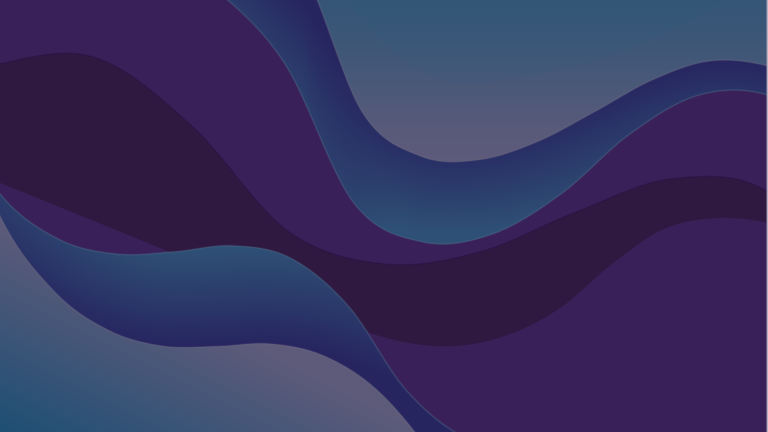
Reproduce this background procedurally as a WebGL 2 fragment shader.

```glsl
#version 300 es
precision highp float;
// Layered flowing waves in plum, indigo, steel blue and dusty mauve.
uniform vec2 u_resolution;
out vec4 fragColor;

// Signed distance (positive above) to a smooth curve through evenly spaced
// heights; the first and last heights only steer the end slopes.
float waveDistance(vec2 p, float start, float spacing, float h[11]) {
    float s = (p.x - start) / spacing;
    float inside = clamp(s, 0.0, 7.9999);
    int i = int(inside);
    float t = inside - float(i);
    float a = h[i], b = h[i + 1], c = h[i + 2], d = h[i + 3];
    float k1 = 0.5 * (c - a);
    float k2 = a - 2.5 * b + 2.0 * c - 0.5 * d;
    float k3 = 0.5 * (d - a) + 1.5 * (b - c);
    float slope = k1 + t * (2.0 * k2 + 3.0 * t * k3);
    float height = b + t * (k1 + t * (k2 + t * k3));
    height += slope * (s - inside); // straight continuation past the ends
    return (p.y - height) / length(vec2(1.0, slope / spacing));
}

float above(float d, float pixel) {
    return smoothstep(-0.6 * pixel, 0.6 * pixel, d);
}

float rim(float d, float pixel) {
    float width = max(0.0018, 0.8 * pixel);
    return exp(-d * d / (width * width));
}

void main() {
    // Height spans 0 to 1, width spans 0 to 16/9
    vec2 p = gl_FragCoord.xy / u_resolution * vec2(16.0 / 9.0, 1.0);
    float pixel = 1.0 / u_resolution.y;

    const vec3 plum = vec3(0.225, 0.125, 0.345);
    const vec3 darkPlum = vec3(0.188, 0.098, 0.255);
    const vec3 indigo = vec3(0.152, 0.145, 0.375);
    const vec3 steel = vec3(0.182, 0.315, 0.462);
    const vec3 mauve = vec3(0.370, 0.355, 0.478);

    // Wave boundaries
    float paleTop = waveDistance(p, 0.704, 0.1343, float[11](
        1.204, 1.065, 0.741, 0.639, 0.630, 0.671, 0.741, 0.815, 0.859, 0.847, 0.792));
    float blueTop = waveDistance(p, 0.5, 0.1597, float[11](
        1.123, 1.023, 0.852, 0.530, 0.440, 0.458, 0.551, 0.690, 0.780, 0.780, 0.685));
    float darkUpper = waveDistance(p, 0.0, 0.2222, float[11](
        0.769, 0.852, 0.866, 0.708, 0.465, 0.389, 0.417, 0.509, 0.586, 0.556, 0.317));
    float darkLower = waveDistance(p, 0.815, 0.1204, float[11](
        0.306, 0.245, 0.208, 0.199, 0.225, 0.287, 0.389, 0.470, 0.495, 0.484, 0.444));
    float blueLow = waveDistance(p, 0.0, 0.1343, float[11](
        0.771, 0.551, 0.447, 0.412, 0.417, 0.431, 0.403, 0.292, 0.097, -0.012, -0.039));
    float paleLow = waveDistance(p, 0.0, 0.125, float[11](
        0.831, 0.500, 0.326, 0.236, 0.199, 0.198, 0.204, 0.176, 0.095, -0.053, -0.250));

    // Plum ground with a darker ribbon
    vec3 color = mix(plum, darkPlum, above(-darkUpper, pixel) * above(darkLower, pixel));
    color = mix(color, vec3(0.13, 0.06, 0.25), 0.45 * rim(darkUpper, pixel));

    // Upper blue ribbon, deepest beside the pale field
    float lift = clamp(-3.5 * paleTop + 0.87 - p.y, 0.0, 1.0);
    color = mix(color, mix(indigo, steel, lift), above(blueTop, pixel));
    color = mix(color, vec3(0.30, 0.42, 0.53), 0.45 * rim(blueTop, pixel));

    // Upper pale field with a faint inner swell
    float warmth = smoothstep(-0.04, 0.42, 1.0 - p.y);
    vec3 pale = mix(vec3(0.205, 0.335, 0.465), mauve, warmth);
    float x = p.x - 1.065;
    float swell = p.y - 0.81 - x * x * (x < 0.0 ? 2.84 : 0.5);
    pale += vec3(-0.010, 0.002, 0.002) * above(swell, pixel);
    color = mix(color, pale, above(paleTop, pixel));
    color = mix(color, vec3(0.45, 0.43, 0.52), 0.35 * rim(paleTop, pixel));

    // Lower blue ribbon
    lift = clamp(3.0 * paleLow + 1.4 * (p.y - 0.2), 0.0, 1.0);
    color = mix(color, mix(indigo, steel, lift), above(-blueLow, pixel));
    color = mix(color, vec3(0.30, 0.42, 0.53), 0.45 * rim(blueLow, pixel));

    // Lower pale field, cooling toward the corner
    pale = mix(vec3(0.115, 0.31, 0.455), mauve, clamp(p.x + 2.0 * p.y, 0.0, 1.0));
    color = mix(color, pale, above(-paleLow, pixel));
    color = mix(color, vec3(0.45, 0.43, 0.52), 0.35 * rim(paleLow, pixel));

    // Thin light strip on the right border
    color = mix(color, vec3(0.72, 0.69, 0.76), above(p.x - 1.7745, pixel));

    fragColor = vec4(color, 1.0);
}
```
